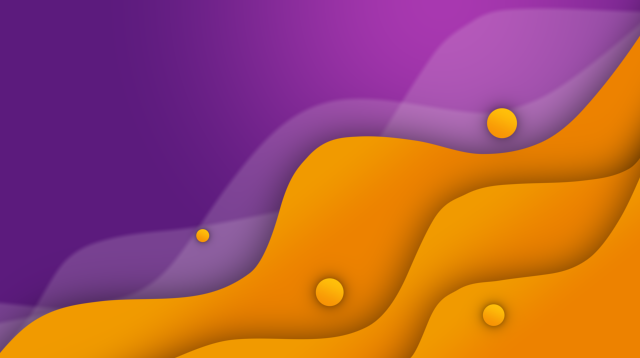
Give the GLSL for this background, as a Shadertoy shader.

```glsl
// Orange wavy ridges with soft shadows over a purple glow, hazy waves and small balls.

const float SCENE_HEIGHT = 4.3;
const vec3 PURPLE_DARK = vec3(0.36, 0.105, 0.49);
const vec3 PURPLE_GLOW = vec3(0.66, 0.22, 0.69);
const vec2 GLOW_CENTER = vec2(5.3, 4.3);
const float GLOW_RADIUS = 4.2;
const vec3 HAZE_TINT = vec3(0.95, 0.9, 0.92);
const float HAZE_ALPHA = 0.19;
const float HAZE_SOFTNESS = 0.04;
const vec3 ORANGE_LIGHT = vec3(0.945, 0.605, 0.0);
const vec3 ORANGE_DEEP = vec3(0.93, 0.51, 0.0);
const vec2 SHADE_DIRECTION = vec2(0.62, -0.79);
const float SHADOW_BLUR = 0.23;
const float SHADOW_STRENGTH = 0.6;
const vec3 BALL_TOP = vec3(1.0, 0.75, 0.04);
const vec3 BALL_BOTTOM = vec3(0.97, 0.58, 0.02);
const int HAZE_COUNT = 4;
const int RIDGE_COUNT = 3;

// Start and end of the light-to-deep gradient on each ridge
const vec2 RIDGE_SHADE[3] = vec2[](vec2(0.55, 1.5), vec2(2.0, 3.0), vec2(2.9, 3.8));

// Balls: centre and radius
const vec3 BALLS[4] = vec3[](vec3(6.03, 2.82, 0.18), vec3(2.435, 1.47, 0.078),
    vec3(3.96, 0.79, 0.167), vec3(5.93, 0.515, 0.13));

// Wave anchors: x, height, slope
const vec3 HAZE_LOW[2] = vec3[](vec3(0.0, 0.66, -0.1), vec3(1.5, 0.55, 0.0));
const vec3 HAZE_LEFT[5] = vec3[](vec3(0.3, 0.42, 1.3), vec3(0.8, 1.18, 0.95),
    vec3(1.2, 1.4, 0.3), vec3(2.0, 1.53, 0.09), vec3(3.4, 1.77, 0.2));
const vec3 HAZE_MID[9] = vec3[](vec3(1.3, 0.68, 0.2), vec3(2.1, 1.17, 1.25),
    vec3(2.7, 2.02, 1.35), vec3(3.3, 2.72, 0.9), vec3(4.2, 3.11, 0.05),
    vec3(5.8, 2.94, -0.05), vec3(6.4, 3.08, 0.4), vec3(7.0, 3.45, 0.75), vec3(7.7, 4.02, 0.85));
const vec3 HAZE_RIGHT[5] = vec3[](vec3(4.4, 2.4, 1.5), vec3(5.2, 3.64, 1.4),
    vec3(5.7, 4.06, 0.65), vec3(6.2, 4.19, 0.05), vec3(7.7, 4.16, -0.02));
const vec3 RIDGE_BACK[13] = vec3[](vec3(0.0, 0.06, 1.2), vec3(0.4, 0.44, 0.65),
    vec3(1.2, 0.68, 0.12), vec3(2.1, 0.72, 0.07), vec3(3.0, 1.02, 0.75),
    vec3(3.36, 1.78, 3.6), vec3(3.7, 2.42, 1.1), vec3(4.3, 2.66, 0.05),
    vec3(5.0, 2.61, -0.15), vec3(5.8, 2.45, 0.0), vec3(6.5, 2.59, 0.45),
    vec3(7.0, 2.98, 1.1), vec3(7.7, 3.89, 1.5));
const vec3 RIDGE_MID[11] = vec3[](vec3(2.1, 0.0, 0.42), vec3(2.8, 0.22, 0.1),
    vec3(3.8, 0.23, 0.05), vec3(4.4, 0.37, 0.5), vec3(4.9, 1.02, 2.3),
    vec3(5.2, 1.65, 1.7), vec3(5.6, 1.97, 0.5), vec3(6.2, 2.09, 0.06),
    vec3(7.0, 2.13, 0.12), vec3(7.55, 2.27, 0.55), vec3(7.7, 2.42, 1.5));
const vec3 RIDGE_FRONT[8] = vec3[](vec3(4.93, 0.0, 1.0), vec3(5.15, 0.45, 2.4),
    vec3(5.5, 0.82, 0.6), vec3(6.0, 0.93, 0.16), vec3(6.6, 1.01, 0.15),
    vec3(7.05, 1.18, 0.7), vec3(7.45, 1.68, 1.7), vec3(7.7, 2.2, 2.3));

// Cubic Hermite span, continued straight beyond both ends
float span(float x, vec3 a, vec3 b) {
    float w = b.x - a.x;
    float t = clamp((x - a.x) / w, 0.0, 1.0);
    float s = 1.0 - t;
    float y = mix(a.y, b.y, t * t * (3.0 - 2.0 * t)) + w * t * s * (a.z * s - b.z * t);
    return y + a.z * min(x - a.x, 0.0) + b.z * max(x - b.x, 0.0);
}

#define WAVE(NAME, K, N) float NAME(float x) { float y = span(x, K[0], K[1]); for (int i = 1; i < N - 1; i++) if (x > K[i].x) y = span(x, K[i], K[i + 1]); return y; }
WAVE(hazeLow, HAZE_LOW, 2)
WAVE(hazeLeft, HAZE_LEFT, 5)
WAVE(hazeMid, HAZE_MID, 9)
WAVE(hazeRight, HAZE_RIGHT, 5)
WAVE(ridgeBack, RIDGE_BACK, 13)
WAVE(ridgeMid, RIDGE_MID, 11)
WAVE(ridgeFront, RIDGE_FRONT, 8)

float waveHeight(int id, float x) {
    if (id == 0) return hazeLow(x);
    if (id == 1) return hazeLeft(x);
    if (id == 2) return hazeMid(x);
    if (id == 3) return hazeRight(x);
    if (id == 4) return ridgeBack(x);
    if (id == 5) return ridgeMid(x);
    return ridgeFront(x);
}

// Coverage below a wave, with an edge of even softness
float waveMask(int id, vec2 p, float softness) {
    float y = waveHeight(id, p.x);
    float slope = (waveHeight(id, p.x + 0.01) - y) / 0.01;
    return smoothstep(-softness, softness, (y - p.y) * inversesqrt(1.0 + slope * slope));
}

// Gaussian blur of a wave: weighted columns, each with a logistic falloff
float waveShadow(int id, vec2 p) {
    float sum = 0.0, total = 0.0;
    for (int i = -6; i <= 6; i++) {
        float offset = float(i) * 0.4;
        float weight = exp(-0.5 * offset * offset);
        float rise = (waveHeight(id, p.x + offset * SHADOW_BLUR) - p.y) / SHADOW_BLUR;
        sum += weight / (1.0 + exp(-1.7 * rise));
        total += weight;
    }
    return sum / total;
}

void mainImage(out vec4 fragColor, in vec2 fragCoord) {
    float pixel = SCENE_HEIGHT / iResolution.y;
    vec2 p = fragCoord * pixel;

    // Purple glow and translucent waves
    float glow = 1.0 - smoothstep(0.0, GLOW_RADIUS, distance(p, GLOW_CENTER));
    vec3 color = mix(PURPLE_DARK, PURPLE_GLOW, glow);
    for (int i = 0; i < HAZE_COUNT; i++)
        color = mix(color, HAZE_TINT, HAZE_ALPHA * waveMask(i, p, HAZE_SOFTNESS));

    // Ridges, each shading what lies behind it
    for (int i = 0; i < RIDGE_COUNT; i++) {
        int id = HAZE_COUNT + i;
        float shade = smoothstep(RIDGE_SHADE[i].x, RIDGE_SHADE[i].y, dot(p, SHADE_DIRECTION));
        color *= 1.0 - SHADOW_STRENGTH * waveShadow(id, p);
        color = mix(color, mix(ORANGE_LIGHT, ORANGE_DEEP, shade), waveMask(id, p, 0.75 * pixel));
    }

    // Balls with a soft halo of shadow
    for (int i = 0; i < 4; i++) {
        vec2 q = p - BALLS[i].xy;
        float radius = BALLS[i].z, d = length(q) - radius;
        color *= 1.0 - 0.3 * exp(-max(d, 0.0) / (0.4 * radius));
        vec3 ball = mix(BALL_BOTTOM, BALL_TOP, smoothstep(-1.0, 1.0, (0.4 * q.x + 0.9 * q.y) / radius));
        color = mix(color, ball, 1.0 - smoothstep(-0.75 * pixel, 0.75 * pixel, d));
    }
    fragColor = vec4(color, 1.0);
}
```
